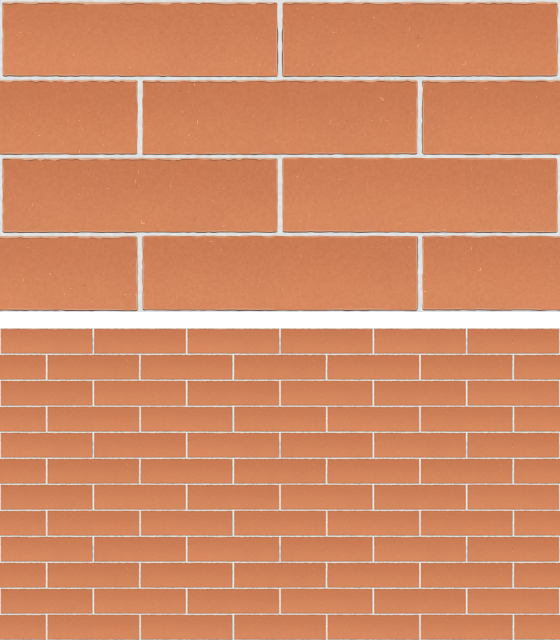
Top: one tile. Bottom: repeated 3 by 3.
Reproduce this texture procedurally as a Shadertoy shader.

```glsl
// Smooth terracotta bricks in running bond with thin pale joints and chipped edges.

float hash(vec2 p) {
    vec3 q = fract(p.xyx * 0.1031);
    q += dot(q, q.yzx + 33.33);
    return fract((q.x + q.y) * q.z);
}

// Value noise that wraps after a whole number of lattice cells.
float noise(vec2 uv, vec2 period) {
    vec2 p = uv * period, i = floor(p), f = fract(p);
    f = f * f * (3.0 - 2.0 * f);
    vec2 a = mod(i, period), b = mod(i + 1.0, period);
    return mix(mix(hash(a), hash(vec2(b.x, a.y)), f.x),
               mix(hash(vec2(a.x, b.y)), hash(b), f.x), f.y);
}

float roundedBox(vec2 p, vec2 halfSize, float radius) {
    vec2 d = abs(p) - halfSize + radius;
    return length(max(d, 0.0)) + min(max(d.x, d.y), 0.0) - radius;
}

// Soft line of the given half width around zero.
float line(float d, float halfWidth, float blur) {
    return 1.0 - smoothstep(halfWidth - blur, halfWidth + blur, abs(d));
}

void mainImage(out vec4 fragColor, in vec2 fragCoord) {
    vec2 uv = fragCoord / iResolution.xy;

    // Two bricks across, four courses; lengths are in course heights.
    vec2 cell = uv * vec2(2.0, 4.0);
    cell.x += 0.5 * (1.0 - mod(floor(cell.y), 2.0));
    vec2 id = mod(floor(cell), vec2(2.0, 4.0));
    vec2 size = vec2(2.0 * iResolution.x / iResolution.y, 1.0);
    vec2 p = (fract(cell) - 0.5) * size;
    float blur = 3.0 / iResolution.y;

    // Slightly tilted, uneven outline.
    float seed = hash(id + 7.3), chipSeed = hash(id * 3.7 + 19.1);
    float wobble = noise(uv, vec2(110.0, 62.0)) - 0.5;
    vec2 q = p + vec2(0.012 * p.y, 0.005 * p.x) * (seed - 0.5);
    vec2 halfSize = 0.5 * size - vec2(0.032, 0.024);
    float d = roundedBox(q, halfSize, 0.03) + 0.009 * wobble;
    float inside = 1.0 - smoothstep(-blur, blur, d);

    // Clay: darker towards the top, with faint stains and fine grain.
    vec3 clay = mix(vec3(0.845, 0.535, 0.37), vec3(0.79, 0.48, 0.325),
                    smoothstep(-0.45, 0.5, p.y + 0.03 * p.x));
    float stain = noise(uv, vec2(26.0, 7.0)) * noise(uv, vec2(9.0, 5.0));
    clay = mix(clay, vec3(0.73, 0.49, 0.37), 0.16 * stain);
    clay += 0.012 * (seed - 0.5);
    clay += 0.025 * (noise(uv, vec2(256.0, 143.0)) - 0.5);
    float speck = noise(uv, vec2(190.0, 106.0));
    clay *= 1.0 - 0.09 * smoothstep(0.95, 1.0, speck);
    clay += 0.1 * smoothstep(0.06, 0.0, speck);

    // Paler worn rim.
    float wear = noise(uv, vec2(48.0, 27.0));
    clay = mix(clay, vec3(0.88, 0.69, 0.57),
               0.65 * line(d + 0.012, 0.008, blur) * smoothstep(0.2, 0.7, wear));

    // Broken upper lip: a pale strip above a wavering brown crack.
    float top = halfSize.y - q.y;
    float chipped = smoothstep(0.35, 0.55, chipSeed + 0.25 * (wear - 0.5));
    float depth = 0.026 + 0.022 * wobble;
    clay = mix(clay, vec3(0.88, 0.74, 0.64),
               0.7 * chipped * (1.0 - smoothstep(depth - blur, depth + blur, top)));
    clay = mix(clay, vec3(0.5, 0.29, 0.21),
               0.75 * chipped * line(top - depth, 0.005, blur)
               * smoothstep(0.15, 0.55, noise(uv, vec2(84.0, 40.0))));

    // Joint with a little mortar grain.
    vec3 mortar = vec3(0.88, 0.89, 0.89) + 0.05 * (noise(uv, vec2(170.0, 95.0)) - 0.5);
    vec3 color = mix(mortar, clay, inside);

    // Thin shadow below each brick and patchy ones at its ends.
    float below = smoothstep(0.02, 0.0, q.y + halfSize.y);
    float ends = smoothstep(0.02, 0.0, halfSize.x - abs(q.x));
    ends *= smoothstep(0.45, 0.8, hash(id + vec2(step(0.0, q.x), 31.7)));
    float shade = max(below * (0.55 + 0.4 * wear), 0.7 * ends * smoothstep(0.3, 0.7, wear));
    color = mix(color, vec3(0.33, 0.25, 0.22), shade * line(d - 0.001, 0.007, blur));

    fragColor = vec4(color, 1.0);
}
```
